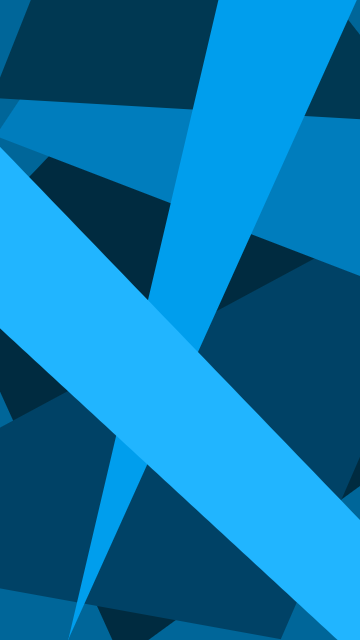
Write a Shadertoy shader that draws this background.

```glsl
// Overlapping flat blue paper shards crossed by a tall spike and a diagonal ribbon.

const vec2 CANVAS = vec2(9.0, 16.0);

const vec3 BASE   = vec3(0.00, 0.40, 0.60);
const vec3 INK    = vec3(0.00, 0.17, 0.25);
const vec3 NAVY   = vec3(0.00, 0.26, 0.40);
const vec3 STEEL  = vec3(0.00, 0.49, 0.74);
const vec3 SLATE  = vec3(0.00, 0.22, 0.32);
const vec3 AZURE  = vec3(0.00, 0.62, 0.93);
const vec3 SKY    = vec3(0.13, 0.71, 1.00);

// Signed distance to the line a-b, positive on its left side
float edge(vec2 p, vec2 a, vec2 b) {
    vec2 d = normalize(b - a);
    return dot(p - a, vec2(-d.y, d.x));
}

// Paint a flat colour where the distance is positive, with a one pixel soft edge
vec3 paint(vec3 under, vec3 colour, float dist, float pixel) {
    return mix(under, colour, clamp(dist / pixel + 0.5, 0.0, 1.0));
}

void mainImage(out vec4 fragColor, in vec2 fragCoord) {
    vec2 p = fragCoord / iResolution.xy * CANVAS;
    float pixel = CANVAS.y / iResolution.y;

    // Each shard is the intersection of a few half planes
    float inkShard = min(
        min(edge(p, vec2(0.0, 6.21), vec2(2.81, 0.0)),
            edge(p, vec2(3.71, 0.0), vec2(9.0, 3.85))),
        min(edge(p, vec2(1.21, 12.08), vec2(0.73, 11.58)),
            edge(p, vec2(9.0, 11.5), vec2(1.21, 13.0))));

    float navyShard = min(
        edge(p, vec2(7.83, 9.52), vec2(0.0, 5.31)),
        min(edge(p, vec2(0.0, 1.29), vec2(7.02, 0.02)),
            edge(p, vec2(7.02, 0.02), vec2(9.0, 4.58))));

    float steelBand = min(
        min(edge(p, vec2(0.0, 12.56), vec2(9.0, 9.10)), 14.0 - p.y),
        edge(p, vec2(0.5, 13.52), vec2(0.0, 12.77)));

    float slateShard = min(
        edge(p, vec2(0.0, 13.54), vec2(9.0, 13.02)),
        min(edge(p, vec2(0.77, 16.0), vec2(0.0, 14.06)),
            edge(p, vec2(9.0, 15.13), vec2(8.71, 15.5))));

    float spike = min(
        edge(p, vec2(5.46, 16.0), vec2(1.71, 0.02)),
        edge(p, vec2(1.71, 0.02), vec2(8.92, 16.0)));

    float ribbon = min(
        edge(p, vec2(9.0, 3.0), vec2(0.0, 12.33)),
        edge(p, vec2(0.0, 7.79), vec2(8.44, 0.0)));

    // Stack from back to front
    vec3 colour = BASE;
    colour = paint(colour, INK, inkShard, pixel);
    colour = paint(colour, NAVY, navyShard, pixel);
    colour = paint(colour, STEEL, steelBand, pixel);
    colour = paint(colour, SLATE, slateShard, pixel);
    colour = paint(colour, AZURE, spike, pixel);
    colour = paint(colour, SKY, ribbon, pixel);
    fragColor = vec4(colour, 1.0);
}
```
